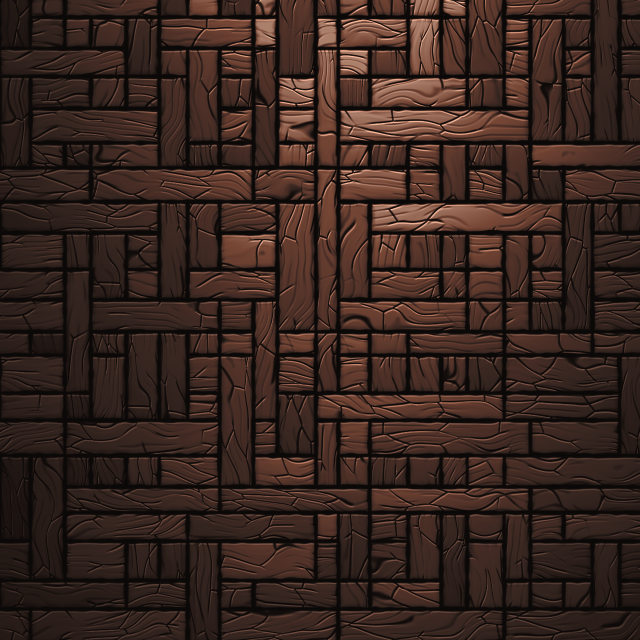
This texture is drawn by a Shadertoy shader. Its source:

```glsl
// Woven parquet of carved, cracked wooden planks under a soft overhead light.

const float CELLS = 20.5;         // plank widths across the canvas
const float JITTER = 0.32;        // unevenness of the plank widths
const float ACROSS_BIAS = 0.10;   // preference for horizontal planks
const float GAP = 0.016;          // half the seam between planks
const float CORNER = 0.06;        // corner radius
const float BEVEL = 0.09;         // width of the sharp rim
const float SHADE_WIDTH = 0.24;   // width of the soft shade beside seams
const float CRACK_WIDTH = 0.05;
const float RELIEF_STEP = 0.045;  // distance used to measure the slope
const vec2 CRACK_SCALE = vec2(0.6, 2.0);   // splits per cell, along and across
const vec2 LIGHT_DIR = vec2(-0.35, 0.94);
const vec2 LIGHT_SPOT = vec2(0.57, 0.42);  // centre and width of the glow

const vec3 INK = vec3(0.045, 0.033, 0.030);
const vec3 SHADOW = vec3(0.10, 0.07, 0.06);
const vec3 UMBER = vec3(0.20, 0.14, 0.12);
const vec3 BROWN = vec3(0.31, 0.19, 0.155);
const vec3 CHESTNUT = vec3(0.47, 0.28, 0.21);
const vec3 PALE = vec3(0.67, 0.50, 0.42);

struct Plank { vec2 lo; vec2 hi; float seed; bool across; };

float hash(vec2 p) {
    vec3 q = fract(p.xyx * 0.1031);
    q += dot(q, q.yzx + 33.33);
    return fract((q.x + q.y) * q.z);
}

float noise(vec2 p) {
    vec2 i = floor(p), f = p - i;
    f = f * f * (3.0 - 2.0 * f);
    return mix(mix(hash(i), hash(i + vec2(1, 0)), f.x),
               mix(hash(i + vec2(0, 1)), hash(i + 1.0), f.x), f.y);
}

// Distance to the nearest border of stretched cells, in plank units
float splits(vec2 p) {
    vec2 q = p * CRACK_SCALE, c = floor(q), a = vec2(8), b = vec2(9);
    for (int j = -1; j <= 1; j++)
    for (int i = -1; i <= 1; i++) {
        vec2 g = c + vec2(i, j);
        vec2 r = g + 0.1 + 0.8 * vec2(hash(g), hash(g + 57.0)) - q;
        if (dot(r, r) < dot(a, a)) { b = a; a = r; }
        else if (dot(r, r) < dot(b, b)) b = r;
    }
    return 0.5 * (dot(b, b) - dot(a, a)) / length((b - a) * CRACK_SCALE);
}

// Uneven grid lines
float gridLine(float i, float salt) {
    return i + JITTER * (hash(vec2(i, salt)) - 0.5);
}

float cellIndex(float x, float salt) {
    float i = floor(x);
    return i - step(x, gridLine(i, salt)) + step(gridLine(i + 1.0, salt), x);
}

// Row and column strips compete for each cell; the higher one is seen
vec3 plankId(vec2 c) {
    vec2 span = 3.0 + floor(vec2(4, 3) * vec2(hash(vec2(c.y, 3)), hash(vec2(c.x, 7))));
    vec2 shift = floor(9.0 * vec2(hash(vec2(c.y, 11)), hash(vec2(c.x, 13))));
    vec2 seg = floor((c + shift + 0.5) / span);
    float row = hash(vec2(seg.x + 20.0, c.y + 50.0)) + ACROSS_BIAS;
    float column = hash(vec2(c.x + 90.0, seg.y + 70.0));
    return row > column ? vec3(c.y, seg.x, 1) : vec3(c.x, seg.y, 0);
}

Plank findPlank(vec2 p) {
    vec2 cell = vec2(cellIndex(p.x, 21.0), cellIndex(p.y, 34.0));
    vec3 id = plankId(cell);
    vec2 along = id.z > 0.5 ? vec2(1, 0) : vec2(0, 1);
    vec2 first = cell, last = cell;
    for (int k = 0; k < 6; k++) {
        if (plankId(first - along) == id) first -= along;
        if (plankId(last + along) == id) last += along;
    }
    return Plank(vec2(gridLine(first.x, 21.0), gridLine(first.y, 34.0)),
                 vec2(gridLine(last.x + 1.0, 21.0), gridLine(last.y + 1.0, 34.0)),
                 hash(first + 130.0), id.z > 0.5);
}

// Height of the carved surface: rim, splits, flowing grooves, fine grain
float relief(vec2 p, Plank k) {
    vec2 d = abs(p - 0.5 * (k.lo + k.hi)) - 0.5 * (k.hi - k.lo) + GAP + CORNER;
    float inside = CORNER - length(max(d, 0.0)) - min(max(d.x, d.y), 0.0);
    inside += 0.05 * (noise(p * 4.0) - 0.4);
    float body = mix(smoothstep(0.0, SHADE_WIDTH, inside), 1.0, 0.68)
               * smoothstep(0.0, BEVEL, inside);

    vec2 g = (k.across ? p - k.lo : (p - k.lo).yx) + k.seed * vec2(91, 57);
    float lean = 0.5 * (fract(k.seed * 17.0) - 0.5);
    float w = g.y + lean * g.x + 0.7 * (noise(g * vec2(0.9, 1.3)) - 0.5);
    float crack = smoothstep(0.0, CRACK_WIDTH, splits(vec2(g.x, w)));
    crack = mix(1.0, crack, smoothstep(0.25, 0.5, noise(g * 1.4 + 40.0)));
    float groove = smoothstep(0.0, 0.22, abs(fract(w * 4.3) - 0.5));
    groove = mix(1.0, groove, smoothstep(0.3, 0.6, noise(g * vec2(1.3, 3.0) + 9.0)));
    float grain = noise(vec2(g.x * 0.8, w * 10.0));
    return body * mix(0.3, 1.0, crack) * mix(0.72, 1.0, groove) * (0.80 + 0.20 * grain);
}

vec3 woodColour(float tone) {
    float t = 5.0 * tone;
    vec3 c = mix(INK, SHADOW, clamp(t, 0.0, 1.0));
    c = mix(c, UMBER, clamp(t - 1.0, 0.0, 1.0));
    c = mix(c, BROWN, clamp(t - 2.0, 0.0, 1.0));
    c = mix(c, CHESTNUT, clamp(t - 3.0, 0.0, 1.0));
    return mix(c, PALE, clamp(t - 4.0, 0.0, 1.0));
}

vec3 parquet(vec2 uv) {
    vec2 p = uv * CELLS;
    Plank k = findPlank(p);
    float h = relief(p, k);
    float slope = h - relief(p + LIGHT_DIR * RELIEF_STEP, k);

    // Glow from above, fading to the sides and the bottom
    float x = (uv.x - LIGHT_SPOT.x) / LIGHT_SPOT.y;
    float light = 0.23 + (0.26 + 0.50 * uv.y) * exp(-x * x);
    float plankTone = 0.84 + 0.34 * fract(k.seed * 43.0) - (k.across ? 0.0 : 0.16);
    plankTone += 0.16 * ((p.y - k.lo.y) / (k.hi.y - k.lo.y) - 0.5);

    float tone = light * plankTone * smoothstep(0.0, 0.95, h);
    tone += 0.45 * light * clamp(slope, -0.4, 0.4);
    float rim = smoothstep(0.12, 0.5, slope) * smoothstep(0.15, 0.6, h);
    return woodColour(tone) + 0.5 * rim * light * PALE;
}

void mainImage(out vec4 fragColor, in vec2 fragCoord) {
    vec3 sum = vec3(0.0);
    for (int j = 0; j < 2; j++)
    for (int i = 0; i < 2; i++)
        sum += parquet((fragCoord + 0.5 * vec2(i, j) - 0.25) / iResolution.xy);
    fragColor = vec4(sum / 4.0, 1.0);
}
```
